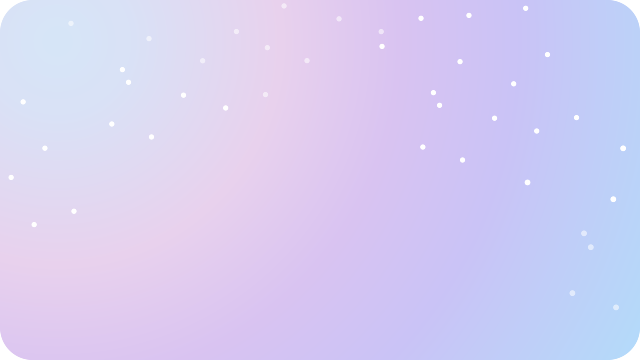
This background is drawn by a WebGL 1 fragment shader. Its source:

```glsl
precision highp float;
// Pastel radial gradient card with rounded corners and an arc of scattered white dots.
uniform vec2 u_resolution;

// Sky blue, pink, lavender, then blue again, by distance from the glow.
vec3 pastel(float r) {
  vec3 color = mix(vec3(0.84, 0.90, 0.97), vec3(0.85, 0.885, 0.965), smoothstep(0.0, 0.2, r));
  color = mix(color, vec3(0.91, 0.82, 0.93), clamp((r - 0.2) / 0.42, 0.0, 1.0));
  color = mix(color, vec3(0.85, 0.765, 0.945), clamp((r - 0.62) / 0.33, 0.0, 1.0));
  color = mix(color, vec3(0.79, 0.765, 0.965), clamp((r - 0.95) / 0.33, 0.0, 1.0));
  return mix(color, vec3(0.70, 0.86, 0.98), clamp((r - 1.28) / 0.57, 0.0, 1.0));
}

// Offset of a dot from its cluster centre: a ring disturbed by layered sines.
vec2 dotOffset(float i) {
  float angle = 3.717 + 0.478 * i - 0.14 * cos(0.524 * i) + 0.175 * cos(1.047 * (i - 4.0));
  float radius = 0.1875 - 0.088 * cos(1.9 * (i - 11.3)) + 0.037 * cos(2.9 * (i - 2.0));
  return radius * vec2(cos(angle), -sin(angle));
}

// Cluster centres rise from the left edge, peak at the top and fall to the right.
vec2 clusterCenter(float k) {
  float d = k - 2.0;
  return vec2(-0.056 + 0.432 * k + 0.1 * min(k, 1.0),
              1.046 - 0.032 * d - 0.188 * abs(d) - 0.056 * d * d);
}

float roundedBox(vec2 p, vec2 halfSize, float radius) {
  vec2 q = abs(p) - halfSize + radius;
  return length(max(q, 0.0)) + min(max(q.x, q.y), 0.0) - radius;
}

void main() {
  vec2 p = gl_FragCoord.xy / u_resolution.y;
  float pixel = 1.0 / u_resolution.y;
  vec3 color = pastel(length(p - vec2(0.16, 0.885)));

  // Five clusters of thirteen dots; the last is slightly larger.
  for (int c = 0; c < 5; c++) {
    float k = float(c);
    float scale = 1.0 + 0.1 * step(3.5, k);
    for (int n = 0; n < 13; n++) {
      float i = float(n);
      float dist = length(p - clusterCenter(k) - scale * dotOffset(i)) - 0.0073 * scale;
      bool faint = mod(k, 3.0) > 0.5 && (i - 6.5) * (k - 1.5) > 0.0;
      float opacity = faint ? 0.55 : 1.0;
      color = mix(color, vec3(1.0), opacity * (1.0 - smoothstep(-0.5 * pixel, 0.5 * pixel, dist)));
    }
  }

  // White outside the rounded card.
  vec2 halfSize = 0.5 * vec2(u_resolution.x / u_resolution.y, 1.0);
  float edge = roundedBox(p - halfSize, halfSize, 0.09);
  color = mix(color, vec3(1.0), smoothstep(-0.5 * pixel, 0.5 * pixel, edge));
  gl_FragColor = vec4(color, 1.0);
}
```
